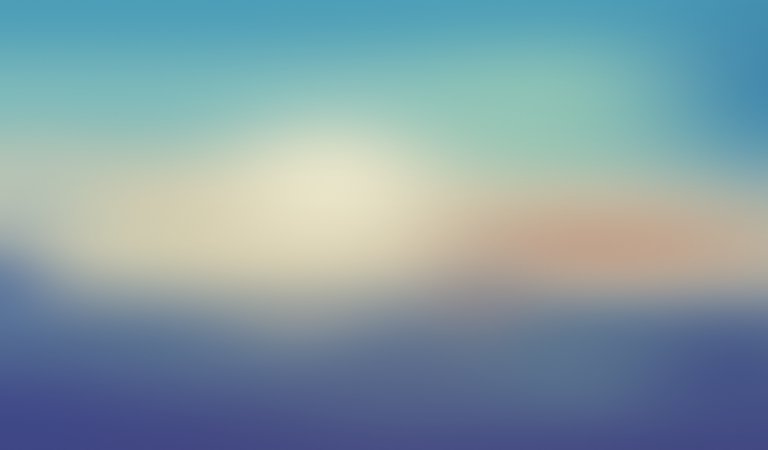
Write a WebGL 2 fragment shader that draws this background.

```glsl
#version 300 es
precision highp float;
// A soft, out-of-focus dusk: teal sky, cream sun haze, peach horizon, indigo ground.
// A vertical ramp sets the main bands; wide elliptical Gaussian glows tint it in
// place, and a faint dither keeps the smooth gradients free of banding.

uniform vec2 u_resolution;
out vec4 fragColor;

float hash(vec2 p) {
    return fract(sin(dot(p, vec2(12.9898, 78.233))) * 43758.5453);
}

// Sky to horizon to ground; depth runs from 0 at the top to 1 at the bottom.
vec3 duskRamp(float depth) {
    vec3 color = vec3(0.30, 0.62, 0.72);
    color = mix(color, vec3(0.50, 0.73, 0.73), smoothstep(0.00, 0.24, depth));
    color = mix(color, vec3(0.80, 0.79, 0.69), smoothstep(0.20, 0.46, depth));
    color = mix(color, vec3(0.35, 0.45, 0.57), smoothstep(0.52, 0.78, depth));
    return mix(color, vec3(0.26, 0.28, 0.51), smoothstep(0.74, 1.00, depth));
}

// Elliptical Gaussian falloff, 1 at the center.
float glow(vec2 uv, vec2 center, vec2 radius) {
    vec2 d = (uv - center) / radius;
    return exp(-dot(d, d));
}

void main() {
    vec2 uv = gl_FragCoord.xy / u_resolution;
    vec3 color = duskRamp(1.0 - uv.y);

    // Sky: green veil, then deeper blue toward the right edge
    color = mix(color, vec3(0.60, 0.79, 0.70), 0.70 * glow(uv, vec2(0.73, 0.75), vec2(0.22, 0.15)));
    color = mix(color, vec3(0.23, 0.51, 0.67), 0.88 * glow(uv, vec2(1.03, 0.82), vec2(0.18, 0.26)));

    // Left edge: pale haze above a blue shadow
    color = mix(color, vec3(0.69, 0.76, 0.72), 0.60 * glow(uv, vec2(0.04, 0.58), vec2(0.10, 0.12)));
    color = mix(color, vec3(0.30, 0.42, 0.61), 0.75 * glow(uv, vec2(-0.02, 0.35), vec2(0.10, 0.14)));

    // Horizon: peach band and the mauve patch below it
    color = mix(color, vec3(0.76, 0.62, 0.53), 0.85 * glow(uv, vec2(0.78, 0.455), vec2(0.26, 0.11)));
    color = mix(color, vec3(0.56, 0.52, 0.53), 0.55 * glow(uv, vec2(0.62, 0.32), vec2(0.10, 0.12)));

    // Sun haze: beige foot, warm body, cream core
    color = mix(color, vec3(0.66, 0.65, 0.61), 0.50 * glow(uv, vec2(0.40, 0.30), vec2(0.12, 0.10)));
    color = mix(color, vec3(0.86, 0.81, 0.67), 0.60 * glow(uv, vec2(0.37, 0.47), vec2(0.18, 0.13)));
    color = mix(color, vec3(0.94, 0.92, 0.81), 0.80 * glow(uv, vec2(0.43, 0.59), vec2(0.14, 0.16)));

    // Ground: grey-teal light between indigo corners
    color = mix(color, vec3(0.35, 0.41, 0.54), 0.50 * glow(uv, vec2(0.52, 0.13), vec2(0.18, 0.14)));
    color = mix(color, vec3(0.36, 0.47, 0.56), 0.60 * glow(uv, vec2(0.76, 0.18), vec2(0.14, 0.13)));
    color = mix(color, vec3(0.25, 0.30, 0.52), 0.70 * glow(uv, vec2(0.96, 0.16), vec2(0.13, 0.14)));
    color = mix(color, vec3(0.23, 0.27, 0.54), 0.60 * glow(uv, vec2(0.00, 0.08), vec2(0.18, 0.14)));

    // Dither
    color += (hash(floor(uv * 512.0)) - 0.5) / 255.0;
    fragColor = vec4(color, 1.0);
}
```
